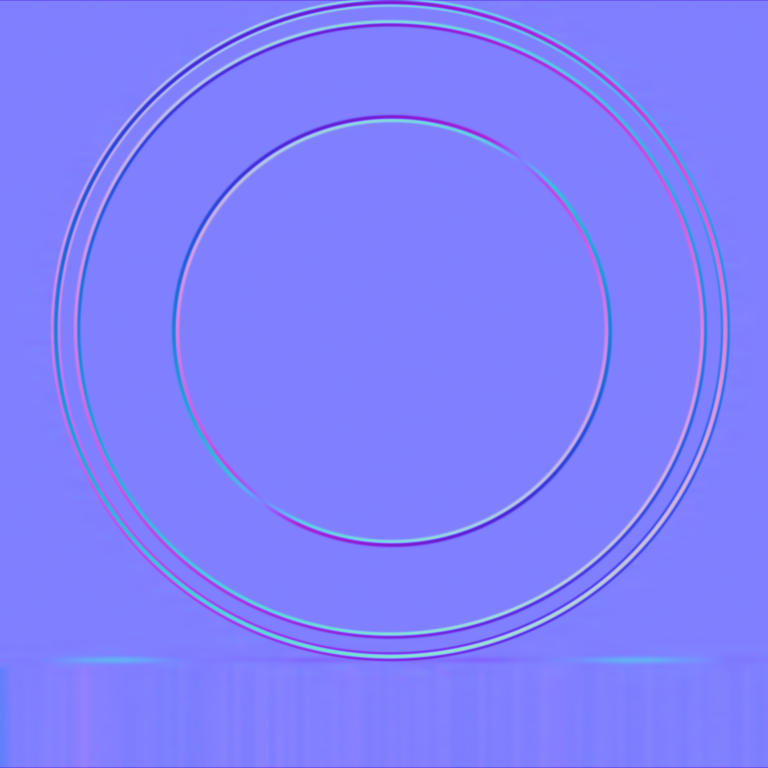
A three.js fragment shader for this texture map:

```glsl
// Tangent-space normal map of a round dish: thin embossed rings on a flat plate,
// above a finely streaked strip with two glowing seams. Every part adds a surface
// slope, and the summed slope is encoded as a normal colour at the end.

varying vec2 vUv;

float hash(vec2 p) {
  return fract(sin(dot(p, vec2(127.1, 311.7))) * 4375.85);
}

float noise(vec2 p) {
  vec2 cell = floor(p);
  vec2 f = fract(p);
  f = f * f * (3.0 - 2.0 * f);
  float low = mix(hash(cell), hash(cell + vec2(1.0, 0.0)), f.x);
  float high = mix(hash(cell + vec2(0.0, 1.0)), hash(cell + 1.0), f.x);
  return mix(low, high, f.y) * 2.0 - 1.0;
}

// Soft line of given half width around zero
float ridge(float d, float width) {
  return exp(-d * d / (width * width));
}

// Outward direction, with green flipped as the map stores it
vec2 outward(vec2 p) {
  return normalize(p + 1e-5) * vec2(1.0, -1.0);
}

// Double rim: three slopes at the outer lip, two at the inner lip
vec2 outerRims(vec2 uv) {
  vec2 p = (uv - vec2(0.5085, 0.571)) / vec2(1.0, 0.977);
  float r = length(p);
  float slope = -0.9 * ridge(r - 0.4405, 0.0017)
              + 1.35 * ridge(r - 0.4358, 0.0022)
              - 0.75 * ridge(r - 0.4316, 0.0017)
              - 1.0 * ridge(r - 0.4103, 0.0020)
              + 1.2 * ridge(r - 0.4058, 0.0020);
  return outward(p) * slope;
}

// Single rim whose relief turns over across the diagonal
vec2 innerRim(vec2 uv) {
  vec2 p = (uv - vec2(0.5104, 0.569)) / vec2(1.0, 0.9815);
  float r = length(p);
  float facing = dot(normalize(p + 1e-5), vec2(-0.80, 0.60));
  float relief = clamp(facing * 5.0, -1.0, 1.0);
  float slope = 1.3 * ridge(r - 0.2841, 0.0023)
              - 1.0 * ridge(r - 0.2793, 0.0022);
  return outward(p) * slope * relief;
}

// Vertical streaks in the strip below the seam
vec2 streaks(vec2 uv) {
  float mask = 1.0 - smoothstep(0.125, 0.14, uv.y);
  float broad = noise(vec2(uv.x * 22.0, uv.y * 2.0));
  float fine = noise(vec2(uv.x * 110.0, uv.y * 3.0 + 9.0));
  float warm = ridge(uv.x - 0.455, 0.025) + ridge(uv.x - 0.11, 0.015);
  float cool = ridge(uv.x, 0.008);
  return vec2(0.05 * broad + 0.04 * fine + 0.08 * warm - 0.2 * cool, 0.02 * fine) * mask;
}

// Horizontal seam: two bright glints and darker dips between them
vec2 seam(vec2 uv) {
  float d = uv.y - 0.1406;
  float glints = ridge(uv.x - 0.15, 0.065) + ridge(uv.x - 0.827, 0.075);
  float dips = ridge(uv.x - 0.41, 0.05) + ridge(uv.x - 0.62, 0.05);
  float line = ridge(d, 0.0042);
  vec2 slope = vec2(-0.25, 0.5) * glints * line;
  slope.y -= (0.16 * dips + 0.05) * line;
  slope.y += 0.04 * noise(uv * vec2(22.0, 90.0)) * ridge(d, 0.025);
  return slope;
}

// Faint unevenness, stronger close to the outer rim
vec2 grain(vec2 uv) {
  vec2 p = (uv - vec2(0.5085, 0.571)) / vec2(1.0, 0.977);
  float nearRim = ridge(length(p) - 0.455, 0.02);
  vec2 n = vec2(noise(uv * 70.0), noise(uv * vec2(45.0, 130.0) + 31.0));
  return n * (0.007 + 0.02 * nearRim);
}

// Narrow slopes where the sheet ends at top and bottom
vec2 sheetEdges(vec2 uv) {
  float top = 1.0 - smoothstep(0.0006, 0.002, 1.0 - uv.y);
  float bottom = 1.0 - smoothstep(0.0006, 0.002, uv.y);
  return vec2(-0.15, -0.35) * (top + bottom);
}

void main() {
  vec2 slope = outerRims(vUv) + innerRim(vUv) + streaks(vUv)
             + seam(vUv) + grain(vUv) + sheetEdges(vUv);
  vec3 normal = normalize(vec3(slope, 1.0));
  gl_FragColor = vec4(normal * 0.5 + 0.5, 1.0);
}
```
